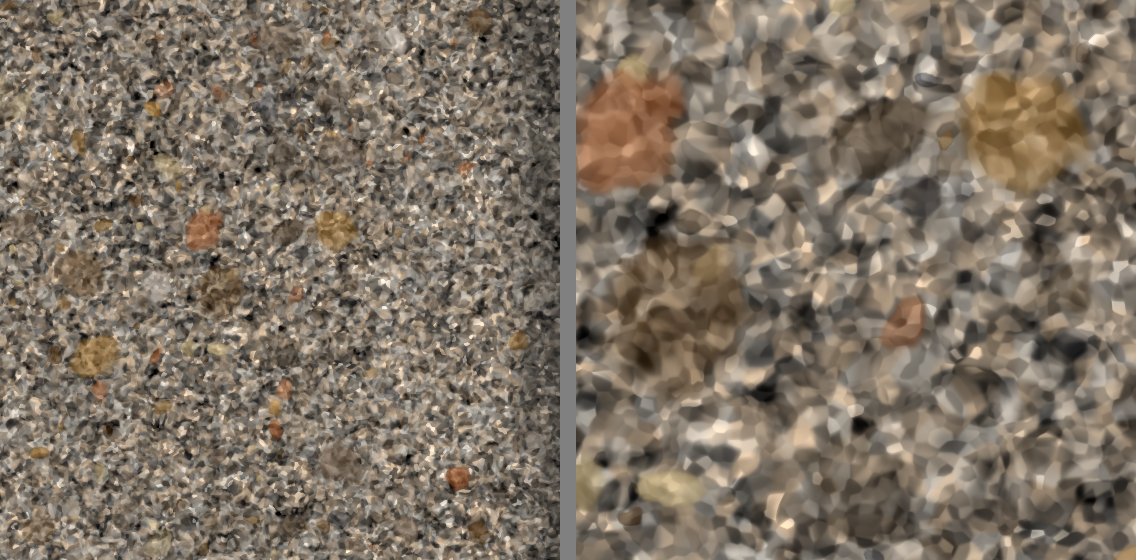
Left: the whole. Right: its middle third, enlarged.
Give the GLSL for this texture, as a Shadertoy shader.

```glsl
// Weathered exposed-aggregate concrete: gritty mortar, scattered pebbles, shaded right edge.

#define GRIT_SCALE 84.0      // coarse grit cells across the canvas
#define GRIT_CONTRAST 0.36
#define FINE_CONTRAST 0.27
#define RELIEF 0.20          // strength of the light on small bumps
#define PIT_DEPTH 0.20
#define MORTAR_TONE 0.475
#define PEBBLE_SCALE 9.0     // pebble cells across the canvas
#define PEBBLE_SHARE 0.66
#define CHIP_SCALE 23.0
#define CHIP_SHARE 0.36
#define EDGE_START 0.87
#define EDGE_SHADE 0.34

const vec3 MORTAR_TINT = vec3(1.085, 1.0, 0.895);
const vec3 EDGE_TINT = vec3(1.05, 1.0, 0.93);
const vec2 LIGHT = vec2(-0.5, 0.85);

// Umber, brown, taupe, slate, ochre, cream, rust, white
const vec3 STONES[8] = vec3[8](
    vec3(0.34, 0.29, 0.23), vec3(0.40, 0.30, 0.19),
    vec3(0.45, 0.39, 0.33), vec3(0.27, 0.27, 0.28),
    vec3(0.60, 0.45, 0.24), vec3(0.74, 0.66, 0.49),
    vec3(0.66, 0.40, 0.24), vec3(0.78, 0.74, 0.70));

vec3 hash(vec2 p) {
    vec3 q = fract(p.xyx * vec3(0.1031, 0.1030, 0.0973));
    q += dot(q, q.yxz + 33.33);
    return fract((q.xxy + q.yzz) * q.zyx);
}

float noise(vec2 p) {
    vec2 i = floor(p), f = fract(p);
    f = f * f * (3.0 - 2.0 * f);
    return mix(mix(hash(i).x, hash(i + vec2(1, 0)).x, f.x),
               mix(hash(i + vec2(0, 1)).x, hash(i + vec2(1, 1)).x, f.x), f.y);
}

float fbm(vec2 p) {
    return 0.55 * noise(p) + 0.3 * noise(p * 2.1 + 17.0) + 0.15 * noise(p * 4.3 + 41.0);
}

// Soft-edged cells: x = tone, y = warmth, both centred on zero
vec2 grains(vec2 p, float sharpness) {
    vec2 cell = floor(p), sum = vec2(0);
    float total = 0.0;
    for (int y = -1; y <= 1; y++)
    for (int x = -1; x <= 1; x++) {
        vec2 id = cell + vec2(x, y);
        vec2 d = id + hash(id).xy - p;
        float w = exp(-sharpness * dot(d, d));
        sum += w * (hash(id + 71.0).xy - 0.5);
        total += w;
    }
    return sum / total;
}

// Lumpy stones, one at most per cell: rgb = colour, a = coverage
vec4 pebbles(vec2 p, float share, float seed) {
    vec2 cell = floor(p);
    vec4 result = vec4(0);
    for (int y = -1; y <= 1; y++)
    for (int x = -1; x <= 1; x++) {
        vec2 id = cell + vec2(x, y);
        vec3 place = hash(id + seed), form = hash(id + seed + 57.0);
        vec3 look = hash(id + seed + 113.0);
        if (place.z > share) continue;

        vec2 offset = p - id - 0.25 - 0.5 * place.xy;
        float angle = 6.2832 * form.x, c = cos(angle), s = sin(angle);
        vec2 d = mat2(c, s, -s, c) * offset;
        d.y *= mix(1.0, 1.8, form.y);
        float radius = mix(0.15, 0.42, form.z * form.z);
        float wobble = 0.7 + 0.6 * fbm(offset * 1.6 / radius + id * 7.0);
        float dist = length(d) / (radius * wobble);

        float cover = smoothstep(1.12, 0.82, dist) * mix(0.45, 0.95, look.y);
        vec3 stone = STONES[int(8.0 * pow(look.x, 1.25))];
        stone *= 0.9 + 0.2 * look.z + 0.13 * dot(offset, LIGHT) / radius;
        stone *= 1.0 - 0.2 * smoothstep(0.6, 1.05, dist);
        result = mix(result, vec4(stone, 1), cover);
    }
    result.rgb /= max(result.a, 0.001);
    return result;
}

void mainImage(out vec4 fragColor, in vec2 fragCoord) {
    vec2 uv = fragCoord / min(iResolution.x, iResolution.y);
    vec2 warped = uv + 0.008 * (vec2(noise(uv * 50.0), noise(uv * 50.0 + 90.0)) - 0.5);

    // Mortar: two sizes of grit, lit bumps, broad blotches
    vec2 grit = grains(warped * GRIT_SCALE, 9.0);
    vec2 fine = grains(warped * GRIT_SCALE * 1.8 + 300.0, 9.0);
    float bump = noise(warped * 75.0) - noise(warped * 75.0 + 0.5 * LIGHT);
    float texture_ = GRIT_CONTRAST * grit.x + FINE_CONTRAST * fine.x + RELIEF * bump;
    float tone = MORTAR_TONE + texture_ + 0.14 * (fbm(uv * 14.0) - 0.5);

    // Dark pits and pale sparkling grains
    float pit = smoothstep(0.62, 0.8, fbm(warped * vec2(36.0, 46.0) + 200.0));
    tone -= PIT_DEPTH * pit;
    tone += 0.16 * smoothstep(0.27, 0.45, fine.x) * smoothstep(0.4, 0.7, noise(uv * 30.0));
    vec3 color = tone * (MORTAR_TINT + 0.12 * grit.y * vec3(1, 0, -1));

    // Stones thin out toward the right edge
    float thinning = 1.0 - 0.65 * smoothstep(0.55, 0.95, uv.x);
    vec4 chip = pebbles(warped * CHIP_SCALE + 40.0, CHIP_SHARE * thinning, 11.0);
    vec4 stone = pebbles(warped * PEBBLE_SCALE + 20.0, PEBBLE_SHARE * thinning, 5.0);
    color = mix(color, chip.rgb + 0.45 * texture_, 0.8 * chip.a);
    color = mix(color, stone.rgb + 0.4 * texture_, 0.9 * stone.a);

    // Rounded side turning away into greyer shade
    float edge = uv.x - 0.05 * (0.5 - uv.y) + 0.03 * (fbm(uv * 9.0) - 0.5);
    float turn = smoothstep(EDGE_START, 1.0, edge);
    color *= 1.0 - EDGE_SHADE * turn;
    color = mix(color, dot(color, vec3(0.3, 0.6, 0.1)) * EDGE_TINT, 0.7 * turn);

    fragColor = vec4(clamp(color, 0.0, 1.0), 1.0);
}
```
